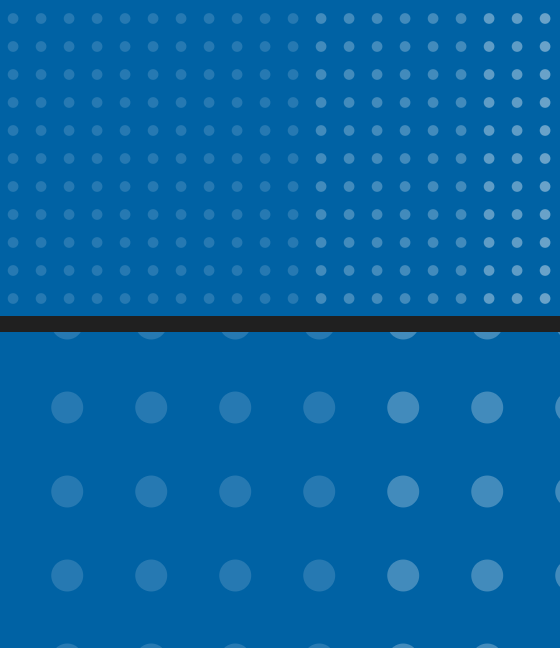
Top, the full canvas; bottom, a detail of the centre.
Give the GLSL for this pattern, as a WebGL 2 fragment shader.

```glsl
#version 300 es
precision highp float;

#define COLUMNS 20.0
#define FIRST_DOT vec2(0.467, 0.625)
#define DOT_RADIUS 0.19
#define BACKGROUND vec3(0.0, 0.384, 0.643)
#define DOT_TINT vec3(1.0)
#define FAINT 0.15
#define MEDIUM 0.26
#define BRIGHT 0.37
#define BRIGHTEST 0.41
#define MEDIUM_START 11.0
#define BRIGHT_START 17.0

uniform vec2 u_resolution;
out vec4 fragColor;

// Opacity rises in steps from left to right.
float columnOpacity(float column) {
    float opacity = mix(FAINT, MEDIUM, step(MEDIUM_START - 0.5, column));
    opacity = mix(opacity, BRIGHT, step(BRIGHT_START - 0.5, column));
    return mix(opacity, BRIGHTEST, step(COLUMNS - 1.5, column));
}

void main() {
    // Square cells, sized by the canvas width.
    float cellsPerPixel = COLUMNS / u_resolution.x;
    vec2 grid = gl_FragCoord.xy * cellsPerPixel - FIRST_DOT;
    vec2 cell = floor(grid + 0.5);

    // Antialiased disc at each cell centre.
    float edge = length(grid - cell) - DOT_RADIUS;
    float coverage = clamp(0.5 - edge / cellsPerPixel, 0.0, 1.0);

    vec3 color = mix(BACKGROUND, DOT_TINT, coverage * columnOpacity(cell.x));
    fragColor = vec4(color, 1.0);
}
```
